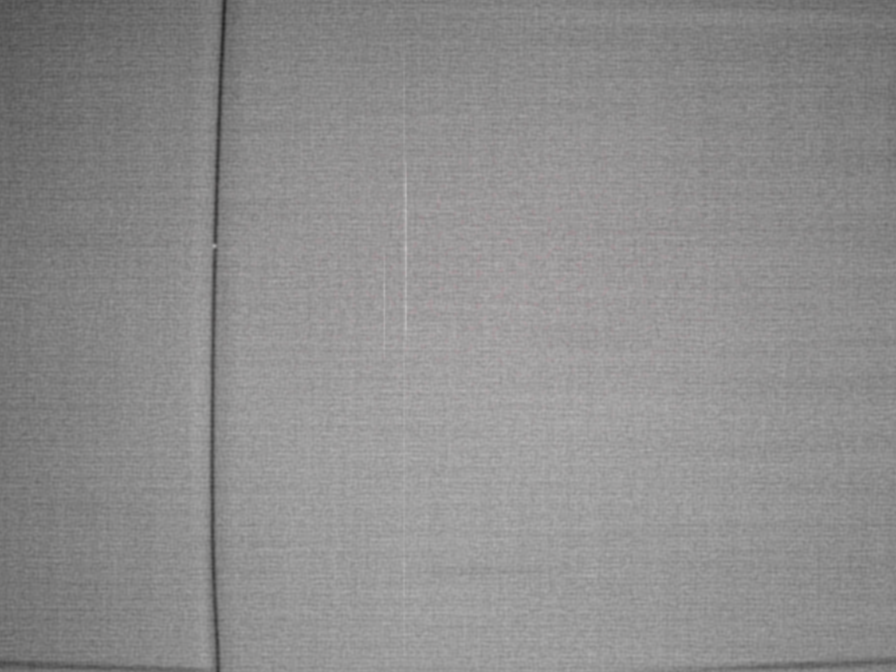
Write a Shadertoy shader that draws this texture.

```glsl
vec2 hashGradient(vec2 cell) {
    vec2 h = vec2(dot(cell, vec2(127.1, 311.7)), dot(cell, vec2(269.5, 183.3)));
    return fract(sin(h) * 43758.5) * 2.0 - 1.0;
}

float gradientNoise(vec2 p) {
    vec2 i = floor(p), f = fract(p);
    vec2 w = f * f * f * (f * (f * 6.0 - 15.0) + 10.0);
    float a = dot(hashGradient(i), f);
    float b = dot(hashGradient(i + vec2(1, 0)), f - vec2(1, 0));
    float c = dot(hashGradient(i + vec2(0, 1)), f - vec2(0, 1));
    float d = dot(hashGradient(i + vec2(1, 1)), f - vec2(1, 1));
    return mix(mix(a, b, w.x), mix(c, d, w.x), w.y);
}

float bell(float d, float width) {
    return exp(-d * d / (width * width));
}

float span(float x, float from, float to, float soft) {
    return smoothstep(from - soft, from + soft, x) * (1.0 - smoothstep(to - soft, to + soft, x));
}

// Broad light, brightest a little below the middle
float clothLight(vec2 uv) {
    vec2 d = uv - vec2(0.52, 0.40);
    float across = d.x * d.x * (d.x < 0.0 ? 0.60 : 0.38);
    float upward = d.y * d.y * (d.y > 0.0 ? 0.36 : 0.15);
    return 0.628 - across - upward;
}

// Fine crossing threads with uneven thickness
float weave(vec2 p) {
    float weft = gradientNoise(p * vec2(70.0, 190.0));
    float warp = gradientNoise(p * vec2(190.0, 60.0) + 37.0);
    float grain = gradientNoise(p * 171.0 + 11.0);
    float rows = sin(p.y * 800.0 + gradientNoise(p * 9.0) * 3.0);
    float longWeft = gradientNoise(p * vec2(4.0, 95.0) + 5.0);
    float longWarp = gradientNoise(p * vec2(95.0, 3.0) + 71.0);
    return 0.050 * weft + 0.035 * warp + 0.055 * grain + 0.008 * rows
         + 0.030 * longWeft + 0.022 * longWarp;
}

// Vertical crease: dark core, shaded right side, raised left lip
float seam(vec2 uv) {
    float bend = uv.y - 0.30;
    float d = uv.x - 0.237 - 0.028 * bend * bend - 0.004 * bell(uv.y, 0.12);
    float shade = -0.24 * bell(d, 0.0028);
    shade -= 0.045 * bell(d - 0.006, 0.013);
    shade += 0.030 * bell(d + 0.016, 0.010);
    return shade - 0.05 * bell(d + 0.005, 0.004) * smoothstep(0.4, 0.0, uv.y);
}

// Dark folds near the lower edge and soft horizontal wrinkles
float folds(vec2 uv) {
    float leftHem = bell(uv.y - 0.012 + 0.05 * uv.x, 0.006) * (1.0 - smoothstep(0.22, 0.25, uv.x));
    float rightHem = bell(uv.y - 0.016 + 0.06 * (1.0 - uv.x), 0.006) * smoothstep(0.6, 0.9, uv.x);
    float wrinkle = bell(uv.y - 0.150 - 0.04 * (uv.x - 0.55), 0.008) * span(uv.x, 0.48, 0.65, 0.04);
    float ripples = gradientNoise(uv * vec2(2.5, 22.0) + 3.0) * smoothstep(0.45, 1.0, uv.x);
    float topBand = bell(uv.y - 0.975 + 0.03 * (uv.x - 0.7), 0.012) * smoothstep(0.35, 0.8, uv.x);
    return 0.04 * topBand + 0.035 * ripples - 0.13 * leftHem - 0.15 * rightHem - 0.035 * wrinkle;
}

// Pale thread running vertically between two heights
float slub(vec2 uv, float x, float low, float high) {
    float broken = 0.65 + 0.7 * gradientNoise(vec2(x * 50.0, uv.y * 75.0));
    return bell(uv.x - x, 0.0013) * span(uv.y, low, high, 0.035) * broken;
}

void mainImage(out vec4 fragColor, in vec2 fragCoord) {
    vec2 uv = fragCoord / iResolution.xy;
    vec2 p = fragCoord / iResolution.y;

    float light = clothLight(uv) + 0.02 * gradientNoise(uv * 4.0);
    light += weave(p) + seam(uv) + folds(uv);
    light += 0.15 * slub(uv, 0.453, 0.50, 0.76);
    light += 0.05 * slub(uv, 0.451, 0.02, 0.95);
    light += 0.09 * slub(uv, 0.429, 0.48, 0.61);

    // Small lint speck on the crease
    light += 0.35 * bell(length((uv - vec2(0.2396, 0.634)) * vec2(1.333, 1.0)), 0.0035);

    // Faint rosy flecks around the upper middle
    float rosy = bell(length((uv - vec2(0.57, 0.60)) * vec2(0.9, 1.2)), 0.25);
    float fleck = smoothstep(0.1, 0.45, gradientNoise(p * 85.0 + 19.0));
    vec3 color = vec3(light, light - 0.001, light - 0.002);
    color += rosy * (0.004 + 0.025 * fleck) * vec3(1.0, -0.6, -0.2);
    fragColor = vec4(clamp(color, 0.0, 1.0), 1.0);
}
```
